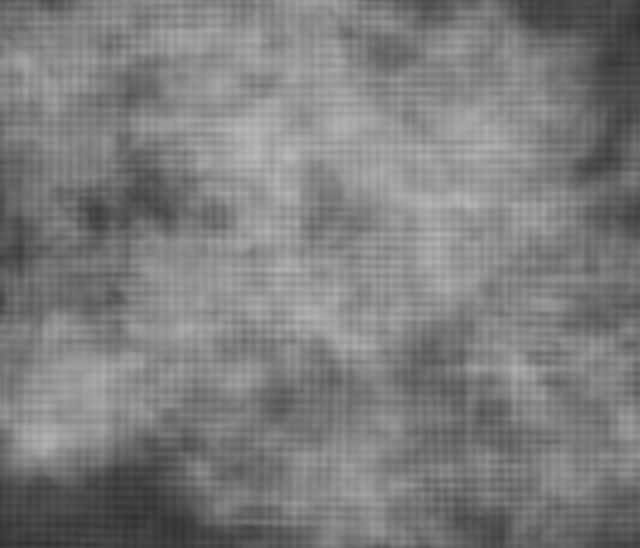
A WebGL 2 fragment shader for this texture:

```glsl
#version 300 es
precision highp float;
// Worn grey cloth, softly out of focus: cloudy stains and darkened borders
// from layered value noise, crossed by a fine weave of uneven threads,
// with a few scattered smudges and faint straight creases.

#define BASE_TONE 0.637
#define CLOUD_SCALE 3.6
#define CLOUD_CONTRAST 0.72
#define STAIN_DEPTH 0.13
#define THREADS 57.0
#define WEAVE_DEPTH 0.017
#define STREAK_DEPTH 0.12
#define SMUDGES 9
#define CREASES 12
#define SEED 17.0

uniform vec2 u_resolution;
out vec4 fragColor;

const float TAU = 6.28319;

float hash(vec2 cell) {
    uvec2 q = uvec2(ivec2(cell) + 4096);
    uint h = q.x * 1597334677u ^ q.y * 3812015801u;
    h = (h ^ (h >> 15)) * 2246822519u;
    h = (h ^ (h >> 13)) * 3266489917u;
    return float((h ^ (h >> 16)) >> 8) / 16777216.0;
}

float noise(vec2 p) {
    vec2 i = floor(p), f = fract(p);
    f = f * f * f * (f * (f * 6.0 - 15.0) + 10.0);
    return mix(mix(hash(i), hash(i + vec2(1, 0)), f.x),
               mix(hash(i + vec2(0, 1)), hash(i + vec2(1, 1)), f.x), f.y);
}

float fbm(vec2 p) {
    float sum = 0.0, weight = 0.46;
    for (int i = 0; i < 5; i++) {
        sum += weight * noise(p);
        p = mat2(1.6, 1.2, -1.2, 1.6) * p + 11.3;
        weight *= 0.57;
    }
    return sum;
}

float blob(vec2 offset, vec2 radius) {
    vec2 q = offset / radius;
    return exp(-dot(q, q));
}

// Darkening along the borders and in two opposite corners
float borderShade(vec2 uv) {
    float shade = 0.22 * exp(-uv.x * 6.0) + 0.11 * exp((uv.x - 1.0) * 8.0);
    shade += 0.13 * exp(-uv.y * 7.0) + 0.18 * exp((uv.y - 1.0) * 10.0);
    shade += 0.24 * blob(uv - vec2(1.0, 0.95), vec2(0.19, 0.16));
    return shade + 0.17 * blob(uv - vec2(0.26, 0.1), vec2(0.13, 0.13));
}

// Crossed threads, nearly straight, fading in and out over short lengths
float weave(vec2 p) {
    vec2 bend = vec2(noise(p * vec2(5.0, 2.5) + 5.0),
                     noise(p * vec2(2.5, 5.0) + 31.0));
    vec2 phase = TAU * (p * THREADS + 0.5 * bend);
    vec2 strength = 0.2 + 1.5 * vec2(noise(p * vec2(26.0, 13.0) + 50.0),
                                     noise(p * vec2(13.0, 26.0) + 80.0));
    return dot(cos(phase) * strength, vec2(0.85, 1.15));
}

// Light and dark fibres along both thread directions, and small patches
float streaks(vec2 p) {
    float rows = noise(p * vec2(6.0, THREADS * 0.75) + 120.0);
    float columns = noise(p * vec2(THREADS * 0.75, 7.0) + 170.0);
    float patches = noise(p * vec2(19.0, 25.0) + 210.0);
    float flecks = noise(p * vec2(36.0, 42.0) + 260.0);
    return 0.45 * rows + 0.35 * columns + 0.5 * patches + 0.4 * flecks - 0.85;
}

float smudges(vec2 p, float aspect) {
    float dark = 0.0;
    for (int i = 0; i < SMUDGES; i++) {
        float id = float(i);
        vec2 centre = vec2(hash(vec2(id, SEED)) * aspect, hash(vec2(id, SEED + 1.0)));
        vec2 radius = mix(vec2(0.022, 0.016), vec2(0.065, 0.042), hash(vec2(id, SEED + 2.0)));
        dark += blob(p - centre, radius) * mix(0.08, 0.18, hash(vec2(id, SEED + 3.0)));
    }
    return dark;
}

float creases(vec2 p, float aspect) {
    float light = 0.0;
    for (int i = 0; i < CREASES; i++) {
        float id = float(i);
        vec2 centre = vec2(hash(vec2(id, SEED + 4.0)) * aspect, hash(vec2(id, SEED + 5.0)));
        vec2 size = vec2(mix(0.05, 0.16, hash(vec2(id, SEED + 6.0))), 0.008);
        if (i % 3 == 2) size = size.yx * vec2(1.0, 0.6);
        float sheen = hash(vec2(id, SEED + 7.0)) < 0.7 ? 0.07 : -0.08;
        light += sheen * blob(p - centre, size);
    }
    return light;
}

void main() {
    vec2 uv = gl_FragCoord.xy / u_resolution;
    vec2 p = gl_FragCoord.xy / u_resolution.y;
    float aspect = u_resolution.x / u_resolution.y;
    vec2 warped = p + 0.05 * (vec2(noise(p * 7.0), noise(p * 7.0 + 40.0)) - 0.5);

    // Clouds, stains and borders, with highlights and shadows compressed
    float tone = BASE_TONE - borderShade(uv + 0.8 * (warped - p));
    tone += CLOUD_CONTRAST * (fbm(warped * CLOUD_SCALE + SEED) - 0.5);
    tone -= STAIN_DEPTH * smoothstep(0.55, 0.85, fbm(warped * 5.0 + 60.0));
    tone -= smudges(warped, aspect);
    tone += creases(p + 0.2 * (warped - p), aspect);
    tone -= 0.5 * max(tone - 0.59, 0.0);
    tone += 0.65 * max(0.3 - tone, 0.0);

    // Cloth structure, fainter in the shadows
    float visibility = mix(0.6, 1.0, smoothstep(0.2, 0.5, tone));
    tone += visibility * (WEAVE_DEPTH * weave(p) + STREAK_DEPTH * streaks(p));
    fragColor = vec4(vec3(clamp(tone, 0.08, 0.74)), 1.0);
}
```
